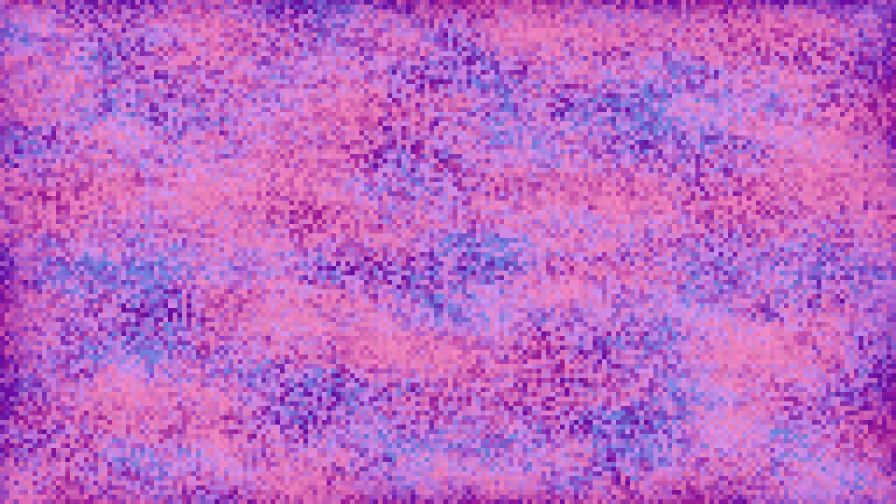
Write a WebGL 2 fragment shader that draws this background.

```glsl
#version 300 es
precision highp float;
// A mottled field of small square cells in pink and lilac with a little blue.
// Wide gradient-noise clouds set hue and shade, a per-cell hash adds grain,
// and an uneven dark rim frames the canvas.

#define ROWS 108.0                   // cells in the canvas height
#define CLOUD_SCALE vec2(2.9, 6.2)   // cloud frequency, wide and flat
#define STROKE_SCALE vec2(9.0, 24.0) // finer slanted streaks
#define HUE_SPREAD 0.82
#define HUE_GRAIN 0.52
#define SHADE_MEAN 0.36
#define SHADE_SPREAD 0.50
#define GRAIN 1.7
#define RIM_WIDTH 0.032

uniform vec2 u_resolution;
out vec4 fragColor;

const vec3 PINK    = vec3(0.94, 0.53, 0.75);
const vec3 LILAC   = vec3(0.82, 0.58, 0.93);
const vec3 BLUE    = vec3(0.44, 0.53, 0.88);
const vec3 MAGENTA = vec3(0.62, 0.11, 0.59);
const vec3 VIOLET  = vec3(0.41, 0.05, 0.63);

// Two independent values in 0..1 for a lattice point.
vec2 hash2(vec2 p) {
    vec3 q = fract(p.xyx * vec3(0.1031, 0.1030, 0.0973));
    q += dot(q, q.yzx + 33.33);
    return fract((q.xx + q.yz) * q.zy);
}

float cornerSlope(vec2 corner, vec2 offset) {
    float angle = 6.28318 * hash2(corner + 71.0).x;
    return dot(vec2(cos(angle), sin(angle)), offset);
}

float gradientNoise(vec2 p) {
    vec2 i = floor(p), f = p - i;
    vec2 u = f * f * f * (f * (f * 6.0 - 15.0) + 10.0);
    vec2 e = vec2(1.0, 0.0);
    float low  = mix(cornerSlope(i, f), cornerSlope(i + e, f - e), u.x);
    float high = mix(cornerSlope(i + e.yx, f - e.yx), cornerSlope(i + 1.0, f - 1.0), u.x);
    return mix(low, high, u.y);
}

float clouds(vec2 p) {
    float sum = 0.0, amplitude = 1.0;
    for (int octave = 0; octave < 4; octave++) {
        sum += amplitude * gradientNoise(p);
        p = p * 2.03 + vec2(17.3, 9.1);
        amplitude *= 0.58;
    }
    return sum;
}

vec3 cellColor(vec2 cell, float aspect) {
    vec2 p = (cell + 0.5) / ROWS;
    vec2 grain = hash2(cell + 311.0);
    vec2 speck = hash2(cell + 857.0);

    // Hue runs from pink through lilac to blue.
    float hue = 0.42 + HUE_SPREAD * clouds(p * CLOUD_SCALE + 5.7);
    hue += HUE_GRAIN * (grain.x + speck.x - 1.0);
    vec3 light = mix(PINK, LILAC, smoothstep(0.05, 0.68, hue));
    light = mix(light, BLUE, smoothstep(0.66, 1.12, hue));
    vec3 dark = mix(MAGENTA, VIOLET, smoothstep(0.0, 0.85, hue));

    // Shade: clouds and slanted strokes, broken up by grain.
    vec2 slanted = vec2(p.x - 0.35 * p.y, p.y + 0.35 * p.x);
    float shade = SHADE_MEAN + SHADE_SPREAD * clouds(p * CLOUD_SCALE + 43.2);
    shade += 0.24 * gradientNoise(slanted * STROKE_SCALE);
    float depth = max(shade, 0.08) * (0.15 + GRAIN * grain.y * grain.y);
    depth += 0.25 * smoothstep(0.96, 1.0, speck.y);

    // Uneven dark rim, wider at the sides.
    vec2 margin = min(p, vec2(aspect, 1.0) - p);
    float border = max(min(margin.x * 0.7, margin.y * 1.3), 0.0);
    float unevenness = 0.75 + 0.9 * gradientNoise(p * 4.0 + 12.5);
    depth += exp(-border / RIM_WIDTH) * unevenness * (0.35 + 0.8 * speck.x);

    float brightness = 1.0 + 0.08 * (speck.y - 0.5);
    return mix(light, dark, clamp(depth, 0.0, 1.0)) * brightness;
}

void main() {
    vec2 grid = gl_FragCoord.xy / u_resolution.y * ROWS;
    float aspect = u_resolution.x / u_resolution.y;

    // Blend the four nearest cells across a one-pixel edge.
    float pixel = ROWS / u_resolution.y;
    vec2 base = floor(grid - 0.5);
    vec2 blend = clamp((grid - base - 1.0) / pixel + 0.5, 0.0, 1.0);
    vec3 color = vec3(0.0);
    for (int i = 0; i < 4; i++) {
        vec2 corner = vec2(i & 1, i >> 1);
        vec2 weight = mix(1.0 - blend, blend, corner);
        color += weight.x * weight.y * cellColor(base + corner, aspect);
    }
    fragColor = vec4(color, 1.0);
}
```
